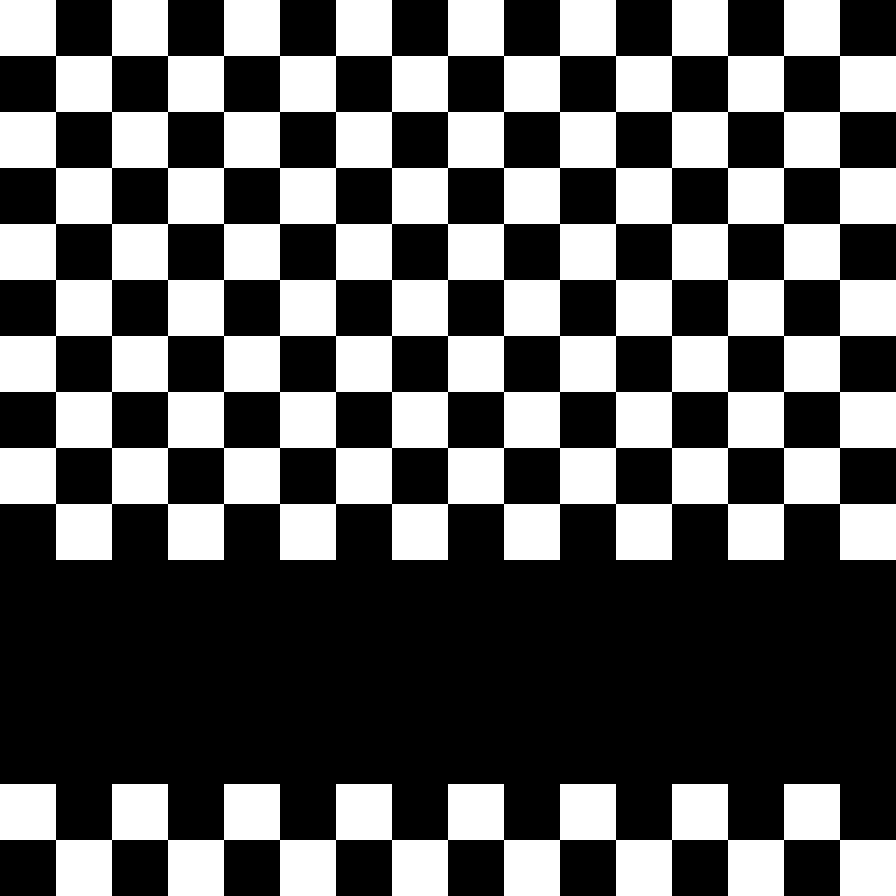
Give the GLSL for this pattern, as a Shadertoy shader.

```glsl
// Draws a black and white checkerboard crossed by a solid black horizontal band.

const float CELLS = 16.0;           // cells along each side of the canvas
const float BAND_CENTER = 4.0;      // band position, in cells from the bottom
const float BAND_HALF_HEIGHT = 2.0;
const vec3 BLACK = vec3(0.0);
const vec3 WHITE = vec3(1.0);

// Signed distance to the nearest cell edge: negative in even cells, positive in odd ones
vec2 stripeDistance(vec2 p) {
    return abs(2.0 * fract(0.5 * p + 0.25) - 1.0) - 0.5;
}

// Smoothed sign, one pixel wide across the edge
vec2 softSign(vec2 d, vec2 pixel) {
    return clamp(2.0 * d / pixel, -1.0, 1.0);
}

// 1 where column and row parity differ, 0 where they agree
float checker(vec2 p, vec2 pixel) {
    vec2 parity = softSign(stripeDistance(p), pixel);
    return 0.5 - 0.5 * parity.x * parity.y;
}

// 1 inside a horizontal band, 0 outside
float band(float y, float center, float halfHeight, float pixel) {
    return clamp(0.5 + (halfHeight - abs(y - center)) / pixel, 0.0, 1.0);
}

void mainImage(out vec4 fragColor, in vec2 fragCoord) {
    // Cell units, and the size of a pixel in them
    vec2 pixel = CELLS / iResolution.xy;
    vec2 p = fragCoord * pixel;

    // Checkerboard, then the band over it
    vec3 color = mix(BLACK, WHITE, checker(p, pixel));
    color = mix(color, BLACK, band(p.y, BAND_CENTER, BAND_HALF_HEIGHT, pixel.y));

    fragColor = vec4(color, 1.0);
}
```
